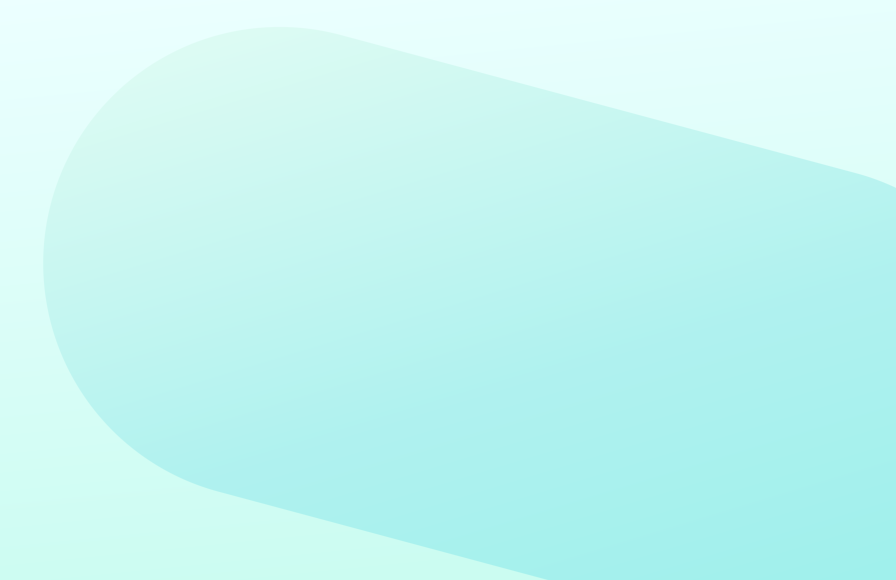
Write a WebGL 1 fragment shader that draws this background.

```glsl
precision highp float;

uniform vec2 u_resolution;

// Lengths are in canvas heights, origin at the lower left
const vec2 CAPSULE_START = vec2(0.482, 0.546);
const float CAPSULE_LENGTH = 0.92;
const float CAPSULE_RADIUS = 0.4075;
const float CAPSULE_TILT = -0.262;

// Backdrop gradient
const vec2 BACKDROP_AXIS = vec2(0.1, -1.0);
const float BACKDROP_SPAN = 1.065;
const vec3 ICE_WHITE = vec3(0.925, 1.0, 1.0);
const vec3 PALE_MINT = vec3(0.795, 0.988, 0.945);

// Capsule gradient and the positions of its three stops
const vec2 CAPSULE_AXIS = vec2(0.29, -0.957);
const vec3 CAPSULE_STOPS = vec3(0.18, 0.88, 1.385);
const vec3 SOFT_MINT = vec3(0.863, 0.984, 0.953);
const vec3 LIGHT_AQUA = vec3(0.69, 0.947, 0.937);
const vec3 CLEAR_AQUA = vec3(0.627, 0.941, 0.925);

float capsuleDistance(vec2 p, vec2 start, vec2 span, float radius) {
  vec2 offset = p - start;
  float along = clamp(dot(offset, span) / dot(span, span), 0.0, 1.0);
  return length(offset - span * along) - radius;
}

float ramp(float from, float to, float value) {
  return clamp((value - from) / (to - from), 0.0, 1.0);
}

vec3 backdropColor(vec2 fromTopLeft) {
  float depth = dot(fromTopLeft, BACKDROP_AXIS);
  return mix(ICE_WHITE, PALE_MINT, ramp(0.0, BACKDROP_SPAN, depth));
}

vec3 capsuleColor(vec2 fromTopLeft) {
  float depth = dot(fromTopLeft, CAPSULE_AXIS);
  vec3 color = mix(SOFT_MINT, LIGHT_AQUA, ramp(CAPSULE_STOPS.x, CAPSULE_STOPS.y, depth));
  return mix(color, CLEAR_AQUA, ramp(CAPSULE_STOPS.y, CAPSULE_STOPS.z, depth));
}

void main() {
  vec2 p = gl_FragCoord.xy / u_resolution.y;
  vec2 fromTopLeft = p - vec2(0.0, 1.0);
  float pixel = 1.0 / u_resolution.y;

  // Tilted capsule with a smooth edge
  vec2 span = CAPSULE_LENGTH * vec2(cos(CAPSULE_TILT), sin(CAPSULE_TILT));
  float edge = capsuleDistance(p, CAPSULE_START, span, CAPSULE_RADIUS);
  float coverage = 1.0 - smoothstep(-0.75 * pixel, 0.75 * pixel, edge);

  vec3 color = mix(backdropColor(fromTopLeft), capsuleColor(fromTopLeft), coverage);
  gl_FragColor = vec4(color, 1.0);
}
```
